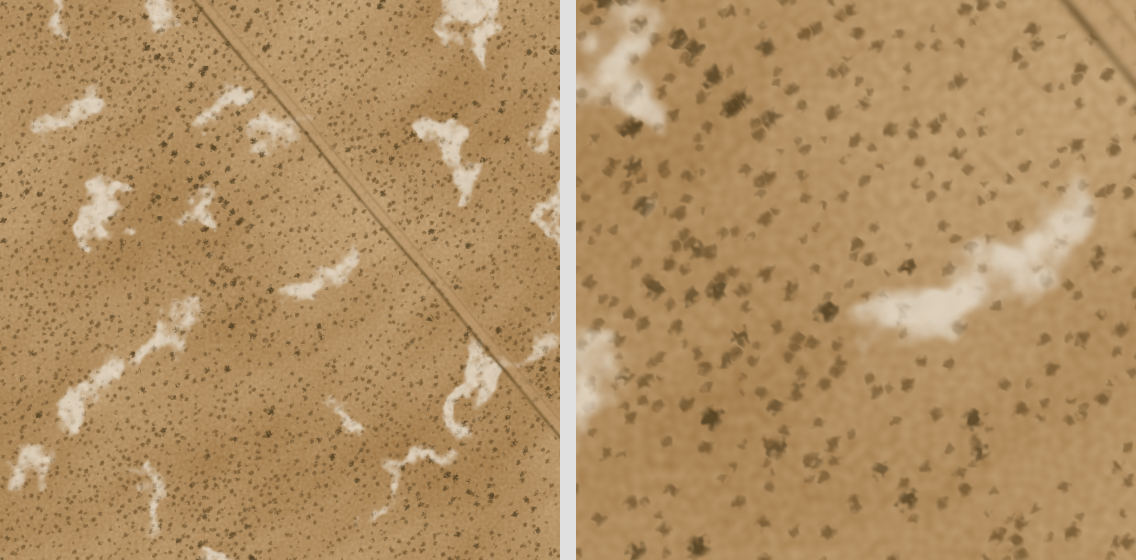
Left: the whole. Right: its middle third, enlarged.
A Shadertoy shader for this texture:

```glsl
// Aerial view of dry scrubland: tan soil, pale salt pans, dotted shrubs and a straight track.

vec2 hash2(vec2 p) {
    vec3 q = fract(p.xyx * vec3(0.1031, 0.1030, 0.0973));
    q += dot(q, q.yzx + 33.33);
    return fract((q.xx + q.yz) * q.zy);
}

float cornerSlope(vec2 cell, vec2 offset) {
    return dot(hash2(cell) * 2.0 - 1.0, offset);
}

float gradientNoise(vec2 p) {
    vec2 i = floor(p), f = fract(p), e = vec2(1, 0);
    vec2 u = f * f * f * (f * (f * 6.0 - 15.0) + 10.0);
    return mix(mix(cornerSlope(i, f), cornerSlope(i + e, f - e), u.x),
               mix(cornerSlope(i + e.yx, f - e.yx), cornerSlope(i + 1.0, f - 1.0), u.x), u.y);
}

float fbm(vec2 p) {
    float sum = 0.0, amplitude = 1.0;
    for (int i = 0; i < 4; i++) {
        sum += amplitude * gradientNoise(p);
        p = mat2(1.6, 1.2, -1.2, 1.6) * p + 17.3;
        amplitude *= 0.5;
    }
    return sum;
}

float segmentDistance(vec2 p, vec2 a, vec2 b) {
    vec2 ab = b - a;
    return length(p - a - ab * clamp(dot(p - a, ab) / dot(ab, ab), 0.0, 1.0));
}

// Bent, ragged pale patches, one per jittered cell
float saltPans(vec2 p) {
    const float cells = 4.5;
    vec2 q = p + 0.085 * vec2(fbm(p * 10.0), fbm(p * 10.0 + 40.0));
    vec2 home = floor(q * cells);
    float pale = 0.0;
    for (int j = -1; j <= 1; j++)
    for (int i = -1; i <= 1; i++) {
        vec2 cell = home + vec2(i, j);
        vec2 place = hash2(cell + 11.0), shape = hash2(cell + 71.0), fate = hash2(cell + 131.0);
        vec2 bend = (cell + 0.15 + 0.7 * place) / cells;
        float angle = 0.9 + 1.6 * (shape.x - 0.5);
        float turn = angle + 2.2 * (fate.y - 0.5);
        float arm = 0.015 + 0.06 * shape.y;
        float d = min(segmentDistance(q, bend, bend - arm * vec2(cos(angle), sin(angle))),
                      segmentDistance(q, bend, bend + arm * vec2(cos(turn), sin(turn))));
        float strength = step(fate.x, 0.78) * mix(0.65, 1.0, place.x);
        pale = max(pale, strength * (1.0 - smoothstep(0.0, 0.036, d)));
    }
    return smoothstep(0.12, 0.9, pale * (0.95 + 0.9 * fbm(p * 30.0)));
}

// Soft round bushes, thinned and clustered by noise
float shrubs(vec2 p, float cells, float radius, float density) {
    vec2 g = p * cells + 0.3 * gradientNoise(p * 220.0);
    vec2 home = floor(g);
    float cover = 0.0;
    for (int j = -1; j <= 1; j++)
    for (int i = -1; i <= 1; i++) {
        vec2 cell = home + vec2(i, j);
        vec2 trait = hash2(cell + cells + 57.0);
        float keep = density + 0.9 * gradientNoise(cell / cells * 4.0 + cells);
        float size = radius * mix(0.65, 1.2, trait.x);
        float d = length(g - cell - hash2(cell + cells)) / cells;
        float bush = 1.0 - smoothstep(0.3 * size, 1.35 * size, d);
        cover = max(cover, bush * step(trait.y, keep) * mix(0.5, 1.0, trait.x));
    }
    return cover;
}

void mainImage(out vec4 fragColor, in vec2 fragCoord) {
    vec2 p = fragCoord / iResolution.y;

    // Soil: broad drifts, diagonal streaks and fine grain
    vec2 along = vec2(dot(p, vec2(0.77, 0.64)), dot(p, vec2(-0.64, 0.77)));
    float tone = 0.9 * fbm(p * 2.7 + 5.0) + 0.5 * fbm(along * vec2(4.0, 13.0))
               + 0.6 * gradientNoise(p * 150.0);
    vec3 color = vec3(0.70, 0.56, 0.38) + vec3(0.09, 0.11, 0.125) * tone;

    // Track: dark rut with a cleared verge on its upper right
    float across = dot(p - vec2(0.345, 1.0), vec2(0.766, 0.643)) + 0.004 * gradientNoise(p * 7.0);
    float verge = smoothstep(0.001, 0.006, across) * (1.0 - smoothstep(0.019, 0.028, across));
    float rut = exp(-pow(across / 0.0032, 2.0)) * (0.75 + 0.6 * gradientNoise(p * 25.0));
    float faintRut = exp(-pow((across - 0.019) / 0.0025, 2.0));

    // Salt pans
    float pale = saltPans(p);
    color = mix(color, vec3(0.87, 0.82, 0.745) + 0.06 * gradientNoise(p * 70.0), 0.92 * pale);
    color = mix(color, vec3(0.75, 0.61, 0.44), 0.55 * verge);

    // Shrubs, sparse on salt and verge
    float open = (1.0 - 0.8 * pale) * (1.0 - 0.8 * verge);
    color = mix(color, vec3(0.43, 0.32, 0.17), 0.75 * open * shrubs(p, 76.0, 0.0038, 0.62));
    color = mix(color, vec3(0.31, 0.24, 0.12), 0.85 * open * shrubs(p, 47.0, 0.0054, 0.13));

    color = mix(color, vec3(0.55, 0.42, 0.25), 0.3 * faintRut);
    color = mix(color, vec3(0.43, 0.33, 0.18), 0.85 * rut);
    fragColor = vec4(color, 1.0);
}
```
